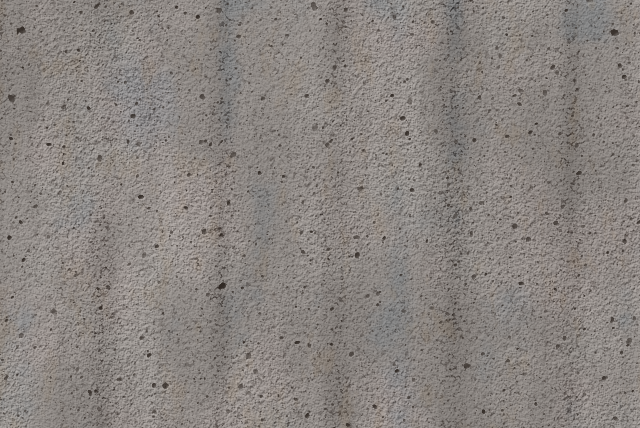
A WebGL 2 fragment shader for this texture:

```glsl
#version 300 es
precision highp float;
// Weathered board-marked concrete: soft vertical seams and streaks over a fine
// gritty relief lit from the upper left, with crisp air pores in three sizes and
// very faint blue, ochre and pink stains. Lengths are in units of canvas height.

#define BASE_COLOR vec3(0.579, 0.558, 0.543)
#define PORE_COLOR vec3(0.17, 0.14, 0.12)
#define BLUE_STAIN vec3(0.47, 0.51, 0.54)
#define OCHRE_STAIN vec3(0.57, 0.50, 0.41)
#define LIGHT_DIR vec2(-0.55, 0.83)
#define SEAM_PERIOD 0.272
#define SEAM_START 0.245
#define SEAM_WIDTH 0.030
#define SEAM_DARK 0.058
#define GRAIN_FREQ 310.0
#define GRAIN_SMOOTH 0.17
#define GRAIN_ROUGH 0.29

uniform vec2 u_resolution;
out vec4 fragColor;

// Integer hash: three random values per cell and seed
vec3 hash3(vec2 cell, float seed) {
    uvec3 v = uvec3(ivec3(int(cell.x), int(cell.y), int(seed)));
    v = v * 1664525u + 1013904223u;
    v.x += v.y * v.z; v.y += v.z * v.x; v.z += v.x * v.y;
    v ^= v >> 16u;
    v.x += v.y * v.z; v.y += v.z * v.x; v.z += v.x * v.y;
    return vec3(v >> 8u) / 16777216.0;
}

float noise(vec2 p, float seed) {
    vec2 c = floor(p), f = p - c;
    f = f * f * (3.0 - 2.0 * f);
    float low = mix(hash3(c, seed).x, hash3(c + vec2(1, 0), seed).x, f.x);
    float high = mix(hash3(c + vec2(0, 1), seed).x, hash3(c + vec2(1, 1), seed).x, f.x);
    return mix(low, high, f.y);
}

// Octaves are turned against each other to hide the lattice
float fbm(vec2 p, float seed) {
    float sum = 0.0, amp = 0.5;
    for (int i = 0; i < 5; i++) {
        sum += amp * noise(p, seed + float(i));
        p = mat2(1.7, 1.2, -1.2, 1.7) * p + 7.3;
        amp *= 0.5;
    }
    return sum / 0.97;
}

// Surface height of the cement grit
float grit(vec2 p) {
    vec2 q = mat2(0.8, 0.6, -0.6, 0.8) * p * GRAIN_FREQ;
    vec2 t = mat2(0.9, -0.44, 0.44, 0.9) * p * GRAIN_FREQ;
    return 0.75 * noise(q, 1.0) + 0.65 * noise(t * 0.52, 2.0) + 0.35 * noise(q * 0.27, 3.0);
}

// Scattered pits: x is the shadow inside, y the lit rim on the far side
vec2 pores(vec2 p, float freq, float density, float rMin, float rMax, float wobble, float seed) {
    vec2 q = p * freq, home = floor(q), result = vec2(0);
    for (int j = -1; j <= 1; j++)
    for (int i = -1; i <= 1; i++) {
        vec2 cell = home + vec2(i, j);
        vec3 a = hash3(cell, seed), b = hash3(cell, seed + 50.0);
        if (a.z > density) continue;
        vec2 d = (q - cell - a.xy) / freq;
        float turn = 6.2832 * b.x, r = mix(rMin, rMax, b.z * b.z);
        vec2 axis = vec2(cos(turn), sin(turn));
        vec2 e = vec2(dot(d, axis), dot(d, vec2(-axis.y, axis.x)) * (1.0 + 0.6 * b.y));
        float dist = length(e) + wobble * r * 0.9;
        float edge = max(0.6 / u_resolution.y, 0.15 * r);
        float inside = 1.0 - smoothstep(r - edge, r + edge, dist);
        float side = dot(d, LIGHT_DIR) / r;
        float shade = mix(0.5, 1.0, smoothstep(-1.1, 0.2, side)) * mix(0.45, 1.0, a.z / density);
        float rim = (1.0 - smoothstep(r, r * 1.6 + edge, dist)) * (1.0 - inside);
        result = max(result, vec2(inside * shade, rim * clamp(-side, 0.0, 1.0)));
    }
    return result;
}

void main() {
    vec2 p = gl_FragCoord.xy / u_resolution.y;

    // Rough, pale patches against smooth, darker ones
    float rough = smoothstep(0.32, 0.66, fbm(p * vec2(6.5, 4.5), 10.0));
    float cloud = fbm(p * vec2(3.0, 2.2) + 4.0, 20.0) - 0.5;

    // Board seams, broken up along their height
    float s = (p.x - SEAM_START) / SEAM_PERIOD, board = round(s);
    float offset = (s - board) * SEAM_PERIOD + 0.012 * (noise(p * vec2(9.0, 3.0), 30.0) - 0.5);
    float width = SEAM_WIDTH * (0.5 + 0.8 * hash3(vec2(board, 0), 31.0).x);
    float seam = exp(-offset * offset / (width * width))
               * (0.35 + 0.8 * noise(vec2(board * 5.0, p.y * 3.0), 32.0));
    float streak = noise(p * vec2(26.0, 1.6), 33.0) + 0.6 * noise(p * vec2(70.0, 4.0), 34.0) - 0.8;

    float tone = 0.036 * (rough - 0.5) + 0.075 * cloud + 0.026 * streak - SEAM_DARK * seam;
    vec3 color = BASE_COLOR + tone;

    // Stains drawn out downwards
    float blue = smoothstep(0.60, 0.85, noise(p * vec2(15.0, 4.0), 40.0) * 0.6 + 0.4 * fbm(p * 16.0, 41.0));
    float ochre = smoothstep(0.58, 0.80, fbm(p * vec2(26.0, 13.0), 46.0));
    color = mix(color, BLUE_STAIN + tone, 0.38 * blue);
    color = mix(color, OCHRE_STAIN + tone, 0.22 * ochre);
    color += vec3(0.006, -0.002, -0.001) * rough * (noise(p * 11.0, 52.0) * 2.0 - 0.6);

    // Directional relief of the grit: highlights are muted, hollows stay deep
    float relief = grit(p) - grit(p + LIGHT_DIR * 0.0030);
    relief = relief > 0.0 ? relief / (1.0 + 1.5 * relief) : relief;
    color += relief * mix(GRAIN_SMOOTH, GRAIN_ROUGH, rough) * vec3(1.0, 0.99, 0.98);
    float speck = smoothstep(0.68, 0.90, noise(mat2(0.8, -0.6, 0.6, 0.8) * p * 215.0, 55.0));
    color -= speck * (0.10 + 0.08 * seam) * vec3(0.97, 1.0, 1.0);

    // Air pores, from fine to large
    float wobble = noise(p * 150.0, 60.0) - 0.5;
    vec2 fine = pores(p, 62.0, 0.46, 0.0013, 0.0032, wobble, 61.0);
    vec2 medium = pores(p, 24.0, 0.42, 0.0026, 0.0066, wobble, 62.0);
    vec2 large = pores(p, 9.0, 0.32, 0.0050, 0.0110, wobble, 63.0);
    float rim = max(0.6 * fine.y, max(medium.y, large.y));
    float pit = max(0.75 * fine.x, max(0.9 * medium.x, 0.95 * large.x));
    color = mix(color + 0.05 * rim, PORE_COLOR, pit);

    fragColor = vec4(clamp(color, 0.0, 1.0), 1.0);
}
```
